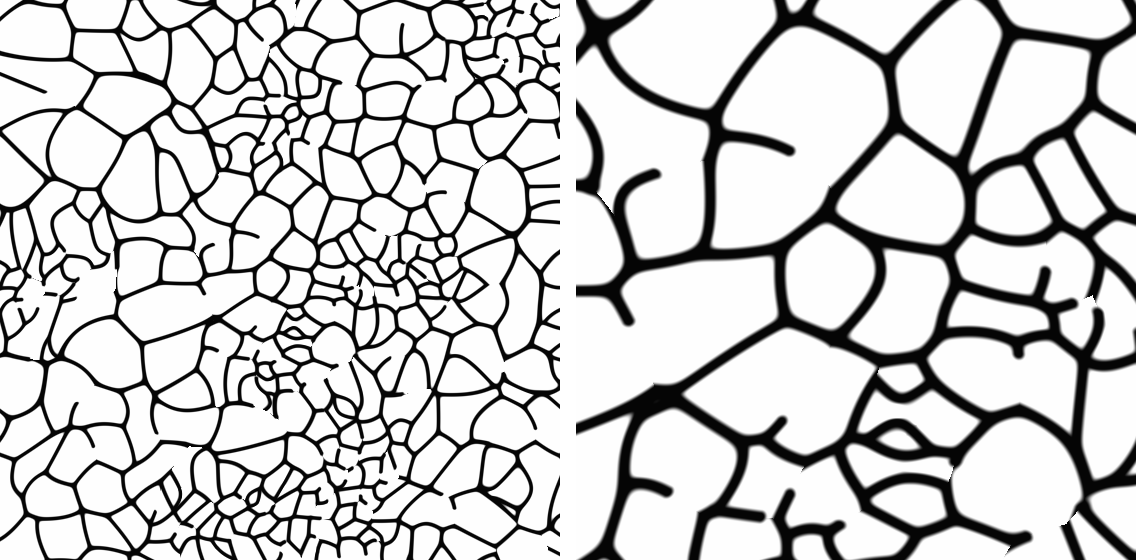
Left: the whole. Right: its middle third, enlarged.
Write a WebGL 2 fragment shader that draws this pattern.

```glsl
#version 300 es
precision highp float;

#define GRID 7.0
#define MEDIUM_FROM 0.34
#define FINE_FROM 0.72
#define RIGHT_BIAS 0.45
#define STRETCH 0.5
#define ROUNDING 0.03
#define BREAK_RATE 0.075
#define LINE_CORE 0.0018
#define LINE_EDGE 0.0047
#define INK vec3(0.02)
#define PAPER vec3(0.995)

uniform vec2 u_resolution;
out vec4 fragColor;

struct Site {
    vec2 pos;
    mat2 metric;
    float splits;
};

float hash(vec2 p) {
    return fract(sin(dot(p, vec2(127.1, 311.7))) * 43758.5);
}

vec2 hash2(vec2 p) {
    return vec2(hash(p), hash(p + 17.3));
}

// Each coarse cell holds 1, 4 or 16 sites; finer ones gather to the right
int splitsOf(vec2 cell) {
    float v = hash(cell + 3.7) + RIGHT_BIAS * (cell.x / GRID - 0.45);
    return v < MEDIUM_FROM ? 1 : (v < FINE_FROM ? 2 : 4);
}

// Jittered site, elongated along a multiple of 45 degrees
Site siteAt(vec2 cell, int splits, int index) {
    float n = float(splits);
    vec2 sub = vec2(index % splits, index / splits);
    vec2 seed = cell * 8.0 + sub + n * 0.37;
    vec2 pos = cell + (sub + mix(vec2(0.06), vec2(0.94), hash2(seed))) / n;

    vec2 shape = hash2(seed + 41.9);
    float angle = floor(shape.x * 4.0) * 0.785398;
    float stretch = 1.0 + STRETCH * shape.y;
    vec2 axis = vec2(cos(angle), sin(angle));
    mat2 along = outerProduct(axis, axis);
    return Site(pos, along / stretch + (mat2(1.0) - along) * stretch, n);
}

// Stretched distance to a site (x) and its gradient (yz)
vec3 field(Site s, vec2 p) {
    vec2 q = s.metric * (p - s.pos);
    float d = length(q) + 1e-5;
    return vec3(d, s.metric * q / d);
}

// Distance to the wall between two sites; some walls stop halfway
float wallDistance(Site a, Site b, vec3 fieldA, vec2 p) {
    vec3 fieldB = field(b, p);
    float d = (fieldB.x - fieldA.x) / max(length(fieldB.yz - fieldA.yz), 0.05);
    vec2 pairSum = a.pos + b.pos;
    float fineness = 0.5 * (a.splits + b.splits);
    if (hash(pairSum) < BREAK_RATE * fineness) {
        vec2 across = normalize(b.pos - a.pos);
        vec2 tangent = vec2(-across.y, across.x);
        tangent *= tangent.x < 0.0 ? -1.0 : 1.0;
        float offset = (hash(pairSum + 5.1) - 0.5) * 0.4 / fineness;
        float beyond = max(dot(p - 0.5 * pairSum, tangent) + offset, 0.0);
        d = length(vec2(d, beyond));
    }
    return d;
}

// Distance to the nearest wall, rounded in the corners, in grid units
float networkDistance(vec2 p) {
    vec2 base = floor(p - 0.5) - 1.0;

    // Find the owning site
    Site owner = Site(vec2(0.0), mat2(1.0), 1.0);
    float nearest = 1e5;
    for (int k = 0; k < 16; k++) {
        vec2 cell = base + vec2(k % 4, k / 4);
        int splits = splitsOf(cell);
        for (int i = 0; i < splits * splits; i++) {
            Site s = siteAt(cell, splits, i);
            float d = length(s.metric * (p - s.pos));
            if (d < nearest) {
                nearest = d;
                owner = s;
            }
        }
    }

    // Blend the walls towards all other sites
    vec3 ownerField = field(owner, p);
    float softness = ROUNDING / owner.splits;
    float sum = 0.0;
    for (int k = 0; k < 16; k++) {
        vec2 cell = base + vec2(k % 4, k / 4);
        int splits = splitsOf(cell);
        for (int i = 0; i < splits * splits; i++) {
            Site s = siteAt(cell, splits, i);
            if (distance(s.pos, owner.pos) > 1e-4)
                sum += exp(-wallDistance(owner, s, ownerField, p) / softness);
        }
    }
    return -softness * log(max(sum, 1e-30));
}

void main() {
    vec2 uv = gl_FragCoord.xy / u_resolution.y;

    // Gentle bend of the walls
    uv += 0.006 * sin(uv.yx * vec2(21.0, 18.0) + vec2(0.4, 2.1));

    float d = networkDistance(uv * GRID) / GRID;
    fragColor = vec4(mix(INK, PAPER, smoothstep(LINE_CORE, LINE_EDGE, d)), 1.0);
}
```
